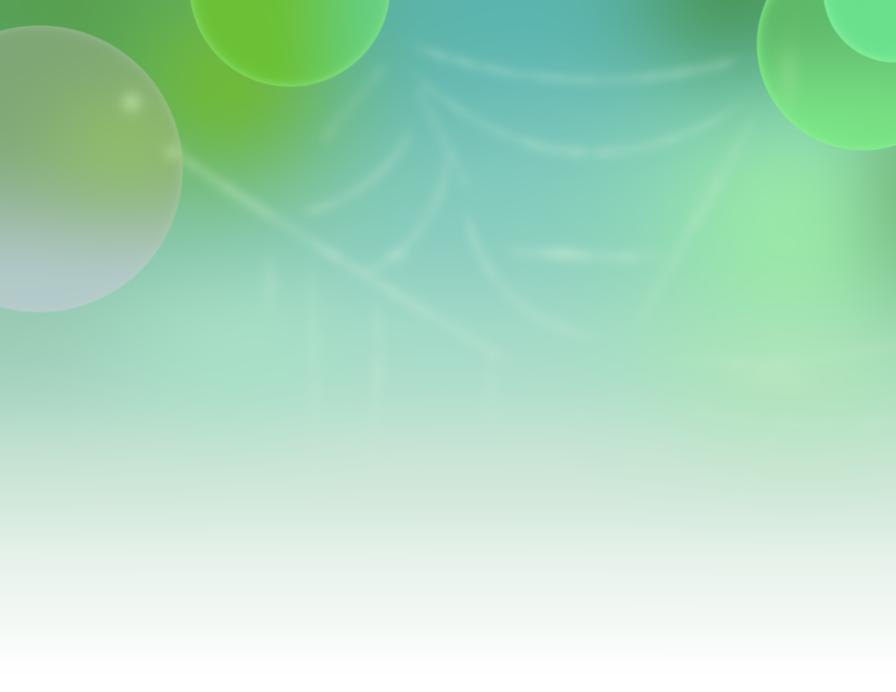
Reproduce this background procedurally as a WebGL 1 fragment shader.

```glsl
precision highp float;
// Soft green and teal backdrop fading to white, with translucent discs and faint beaded web strands.
uniform vec2 u_resolution;

float hash(float n) {
  return fract(sin(n * 127.1) * 43758.5);
}

float noise(float x) {
  float i = floor(x);
  return mix(hash(i), hash(i + 1.0), smoothstep(0.0, 1.0, x - i));
}

// Gaussian falloff around a centre
float glow(vec2 p, vec2 centre, vec2 radius) {
  vec2 q = (p - centre) / radius;
  return exp(-min(dot(q, q), 40.0));
}

// Blurred curve from a to b, bulging sideways by sag, with brighter beads
float strand(vec2 p, vec2 a, vec2 b, float sag) {
  vec2 d = b - a;
  float len = length(d);
  float t = clamp(dot(p - a, d) / (len * len), -0.1, 1.1);
  float side = dot(p - a, vec2(d.y, -d.x) / len) - sag * 4.0 * t * (1.0 - t);
  float ends = smoothstep(-0.03, 0.15, t) * (1.0 - smoothstep(0.85, 1.03, t));
  float beads = noise(t * len * 45.0 + a.x * 91.0) * noise(t * len * 14.0 + a.y * 57.0);
  return ends * exp(-min(side * side / 0.00012, 40.0)) * (0.4 + 0.8 * beads);
}

// Disc with a soft edge: x is coverage, y is the thin bright rim
vec2 disc(vec2 p, vec2 centre, float radius) {
  float d = length(p - centre) - radius;
  float cover = 1.0 - smoothstep(-0.002, 0.002, d);
  return vec2(cover, cover * exp(max(min(d, 0.0) / 0.006, -40.0)));
}

vec3 backdrop(vec2 p) {
  // Vertical fade from teal to white
  vec3 c = mix(vec3(1.0), vec3(0.93, 0.96, 0.94), smoothstep(0.0, 0.17, p.y));
  c = mix(c, vec3(0.80, 0.90, 0.84), smoothstep(0.13, 0.34, p.y));
  c = mix(c, vec3(0.66, 0.86, 0.79), smoothstep(0.30, 0.50, p.y));
  c = mix(c, vec3(0.53, 0.80, 0.75), smoothstep(0.46, 0.70, p.y));
  c = mix(c, vec3(0.36, 0.71, 0.70), smoothstep(0.66, 1.0, p.y));

  // Left greens
  c = mix(c, vec3(0.60, 0.77, 0.68), 0.6 * glow(p, vec2(0.0, 0.56), vec2(0.26, 0.16)));
  c = mix(c, vec3(0.67, 0.89, 0.78), 0.6 * glow(p, vec2(0.34, 0.50), vec2(0.17, 0.12)));
  c = mix(c, vec3(0.34, 0.62, 0.30), 0.95 * glow(p, vec2(0.08, 1.0), vec2(0.34, 0.26)));
  c = mix(c, vec3(0.44, 0.73, 0.20), 0.9 * glow(p, vec2(0.33, 0.88), vec2(0.15, 0.15)));

  // Right greens
  c = mix(c, vec3(0.61, 0.92, 0.65), 0.9 * glow(p, vec2(1.15, 0.67), vec2(0.22, 0.22)));
  c = mix(c, vec3(0.72, 0.90, 0.72), 0.5 * glow(p, vec2(1.16, 0.46), vec2(0.20, 0.10)));
  c = mix(c, vec3(0.45, 0.72, 0.47), 0.75 * glow(p, vec2(1.32, 0.73), vec2(0.09, 0.17)));
  return mix(c, vec3(0.29, 0.59, 0.34), 0.9 * glow(p, vec2(1.06, 1.02), vec2(0.15, 0.13)));
}

float web(vec2 p) {
  // Sagging cross threads
  float w = strand(p, vec2(0.58, 0.94), vec2(1.09, 0.92), 0.045);
  w += strand(p, vec2(0.59, 0.90), vec2(1.09, 0.86), 0.10);
  w += strand(p, vec2(0.43, 0.69), vec2(0.60, 0.82), 0.025);
  w += strand(p, vec2(0.52, 0.60), vec2(0.65, 0.78), 0.030);
  w += strand(p, vec2(0.72, 0.64), vec2(0.96, 0.63), 0.005);
  w += strand(p, vec2(0.67, 0.70), vec2(0.87, 0.51), 0.045);
  w += 0.7 * strand(p, vec2(0.98, 0.48), vec2(1.34, 0.51), 0.015);
  w += 0.6 * strand(p, vec2(0.98, 0.41), vec2(1.34, 0.40), 0.020);
  // Radial threads
  w += 1.2 * strand(p, vec2(0.22, 0.80), vec2(0.75, 0.47), 0.005);
  w += 0.8 * strand(p, vec2(1.10, 0.85), vec2(0.91, 0.51), 0.0);
  w += 0.7 * strand(p, vec2(0.56, 0.91), vec2(0.46, 0.79), 0.0);
  w += 0.6 * strand(p, vec2(0.60, 0.88), vec2(0.68, 0.72), 0.0);
  // Hanging threads
  w += 0.7 * strand(p, vec2(0.545, 0.57), vec2(0.53, 0.33), -0.008);
  w += 0.5 * strand(p, vec2(0.45, 0.64), vec2(0.46, 0.22), 0.0);
  w += 0.5 * strand(p, vec2(0.71, 0.50), vec2(0.71, 0.37), 0.0);
  w += 0.5 * strand(p, vec2(1.12, 0.38), vec2(1.06, 0.25), 0.0);
  // Bright knots
  w += 0.8 * glow(p, vec2(0.815, 0.635), vec2(0.030, 0.012));
  w += 0.6 * glow(p, vec2(0.575, 0.630), vec2(0.018, 0.012));
  w += 0.6 * glow(p, vec2(0.390, 0.590), vec2(0.012, 0.035));
  return w + 0.6 * glow(p, vec2(1.12, 0.455), vec2(0.05, 0.018));
}

void main() {
  vec2 p = gl_FragCoord.xy / u_resolution.y;
  vec3 c = backdrop(p);
  // Threads fade out towards the white base
  float thread = min(0.24 * web(p), 0.45) * smoothstep(0.2, 0.5, p.y);
  c = mix(c, vec3(0.85, 0.95, 0.86), thread);

  // Pale lavender disc with a lime heart
  vec2 d = disc(p, vec2(0.057, 0.756), 0.207);
  vec3 fill = mix(vec3(0.72, 0.79, 0.81), vec3(0.52, 0.65, 0.48), smoothstep(0.57, 0.82, p.y));
  fill = mix(fill, vec3(0.60, 0.76, 0.40), 0.75 * glow(p, vec2(0.18, 0.79), vec2(0.13, 0.10)));
  c = mix(c, fill, 0.85 * d.x);
  c = mix(c, vec3(0.75, 0.84, 0.75), 0.3 * d.y);

  // Lime disc on the top edge
  d = disc(p, vec2(0.419, 1.02), 0.145);
  c = mix(c, mix(vec3(0.42, 0.76, 0.20), vec3(0.40, 0.82, 0.50), smoothstep(0.38, 0.56, p.x)), 0.92 * d.x);
  c = mix(c, vec3(0.56, 0.92, 0.50), 0.6 * d.y);

  // Overlapping discs in the right corner
  d = disc(p, vec2(1.247, 0.936), 0.153);
  c = mix(c, mix(vec3(0.47, 0.90, 0.50), vec3(0.38, 0.74, 0.40), smoothstep(0.80, 0.99, p.y)), 0.85 * d.x);
  c = mix(c, vec3(0.54, 0.97, 0.58), 0.65 * d.y);
  d = disc(p, vec2(1.293, 1.013), 0.103);
  c = mix(c, vec3(0.42, 0.90, 0.57), 0.85 * d.x);
  c = mix(c, vec3(0.58, 0.98, 0.65), 0.6 * d.y);

  // Small sparkles over the discs
  float sparkle = glow(p, vec2(0.19, 0.852), vec2(0.016)) + 0.6 * glow(p, vec2(0.25, 0.78), vec2(0.014));
  sparkle += 0.4 * glow(p, vec2(1.14, 0.89), vec2(0.016, 0.04));
  gl_FragColor = vec4(mix(c, vec3(0.80, 0.92, 0.72), 0.45 * sparkle), 1.0);
}
```
